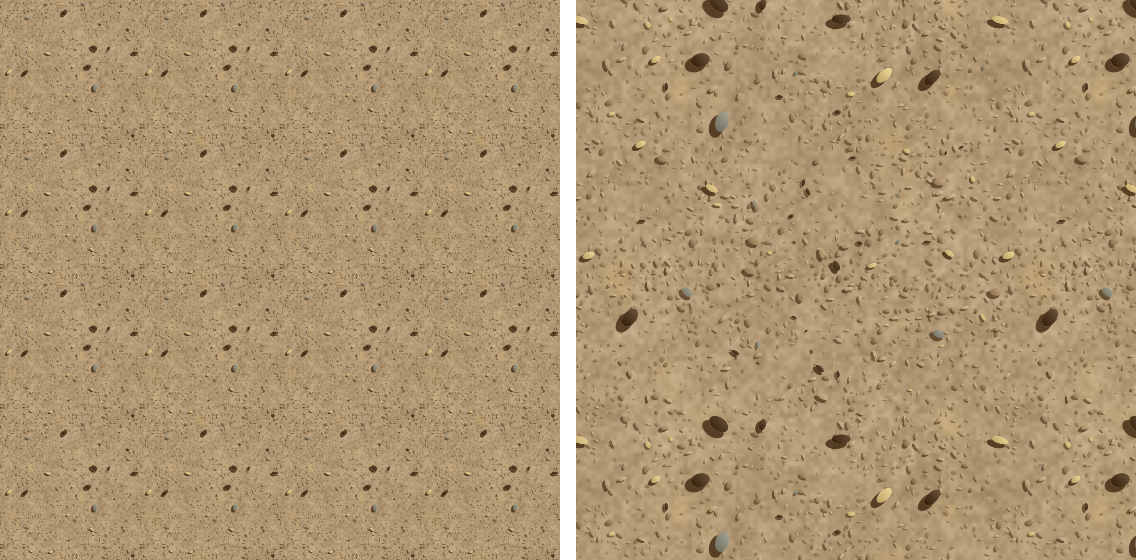
Left, the full canvas; right, a detail of the centre.
Write a WebGL 1 fragment shader that draws this texture.

```glsl
precision highp float;
// Dry sandy soil strewn with grit, pebbles and a few dark stones, as a 4 by 4 repeat.
// Wrapped noise mottles the ground; jittered cell grids scatter shaded stones over it,
// thickened into clumps and a coarse band by layered sines.
uniform vec2 u_resolution;

const float REPEATS = 4.0;
const vec2 LIGHT = vec2(0.75, 0.66);

vec3 hash3(vec2 cell, float seed) {
  vec3 v = fract((cell.xyx + seed) * vec3(0.1031, 0.1030, 0.0973));
  v += dot(v, v.yxz + 33.33);
  return fract((v.xxy + v.yzz) * v.zyx);
}

// Value noise that wraps after n cells
float noise(vec2 q, float n, float seed) {
  vec2 i = floor(q * n), f = fract(q * n);
  f = f * f * (3.0 - 2.0 * f);
  vec2 e = vec2(1.0, 0.0);
  float low = mix(hash3(mod(i, n), seed).x, hash3(mod(i + e, n), seed).x, f.x);
  float high = mix(hash3(mod(i + e.yx, n), seed).x, hash3(mod(i + e.xx, n), seed).x, f.x);
  return mix(low, high, f.y);
}

// Local density of loose grit, 0 to 1
float clump(vec2 q) {
  vec2 a = 6.28318 * q;
  float waves = sin(2.0 * a.x + 1.3 * sin(3.0 * a.y + 0.8))
              + sin(3.0 * a.y + 1.7 * sin(2.0 * a.x) + 2.0)
              + 0.7 * sin(5.0 * a.x - 4.0 * a.y + sin(3.0 * a.x));
  float band = pow(0.5 + 0.5 * cos(a.y + 0.3 * sin(a.x)), 8.0);
  return clamp(0.36 + 0.15 * waves + 0.4 * band, 0.05, 1.0);
}

// Scatter shaded stones with cast shadows on an n by n wrapped grid
vec3 scatter(vec3 ground, vec2 q, float n, float size, float amount, float clumping,
             float shade, float tinted, float seed) {
  vec2 g = q * n;
  float aa = 0.6 * n * REPEATS / u_resolution.y;
  float shadow = 0.0, cover = 0.0;
  vec3 stone = ground;
  for (int y = -1; y <= 1; y++) {
    for (int x = -1; x <= 1; x++) {
      vec2 cell = floor(g) + vec2(float(x), float(y));
      vec3 place = hash3(mod(cell, n), seed);
      vec3 look = hash3(mod(cell, n), seed + 19.7);
      float chance = amount * mix(1.0, 2.0 * clump((cell + 0.5) / n), clumping);
      float present = step(place.z, chance);
      vec2 d = g - cell - 0.2 - 0.6 * place.xy;
      float turn = 6.28318 * look.y;
      mat2 spin = mat2(cos(turn), -sin(turn), sin(turn), cos(turn));
      vec2 stretch = vec2(0.8, 1.1 + 0.9 * look.x);
      float radius = size * (0.55 + 0.7 * look.z);
      float bodyDist = length((spin * d) * stretch);
      float shadowDist = length((spin * (d + LIGHT * radius * 0.8)) * stretch);
      shadow = max(shadow, present * (1.0 - smoothstep(radius - aa, radius + aa, shadowDist)));
      float inside = present * (1.0 - smoothstep(radius * 0.9 - aa, radius * 0.9 + aa, bodyDist));

      // Sandy stones, with some pale yellow, blue-grey or dark ones
      vec3 hue = mix(vec3(0.62, 0.51, 0.37), vec3(0.79, 0.69, 0.54), look.x);
      float kind = fract(look.y * 7.0 + look.z * 5.0);
      vec3 odd = kind < 0.3 ? vec3(0.83, 0.74, 0.49)
               : (kind < 0.55 ? vec3(0.54, 0.54, 0.48) : vec3(0.31, 0.22, 0.13));
      hue = mix(hue, odd, step(fract(look.x * 9.0 + look.z * 3.0), tinted));
      hue += 0.09 * clamp(dot(d, LIGHT) / radius, -1.0, 1.0);
      stone = mix(stone, hue, step(cover, inside) * inside);
      cover = max(cover, inside);
    }
  }
  vec3 shaded = mix(ground, vec3(0.30, 0.21, 0.11), shade * shadow);
  return mix(shaded, stone, cover);
}

void main() {
  vec2 q = fract(gl_FragCoord.xy / u_resolution * REPEATS);

  // Mottled ground with fine grain
  float grain = 0.09 * (noise(q, 96.0, 3.0) - 0.5) + 0.07 * (noise(q, 53.0, 8.0) - 0.5);
  float mottle = 0.05 * (noise(q, 17.0, 5.0) - 0.5) + 0.04 * (noise(q, 6.0, 11.0) - 0.5);
  vec3 color = vec3(0.70, 0.60, 0.46) + grain + mottle;

  // Small faded patches of yellow earth
  float patchy = smoothstep(0.72, 1.0, noise(q, 9.0, 41.0)) * noise(q, 31.0, 43.0);
  color = mix(color, vec3(0.80, 0.69, 0.46), 0.55 * patchy);

  // Grit, pebbles and stones, from fine to coarse
  color = scatter(color, q, 62.0, 0.28, 0.34, 0.6, 0.42, 0.02, 13.0);
  color = scatter(color, q, 37.0, 0.26, 0.34, 0.9, 0.62, 0.06, 29.0);
  color = scatter(color, q, 19.0, 0.20, 0.16, 0.9, 0.75, 0.25, 47.0);
  color = scatter(color, q, 7.0, 0.13, 0.24, 0.3, 0.90, 0.85, 71.0);

  gl_FragColor = vec4(clamp(color, 0.0, 1.0), 1.0);
}
```
